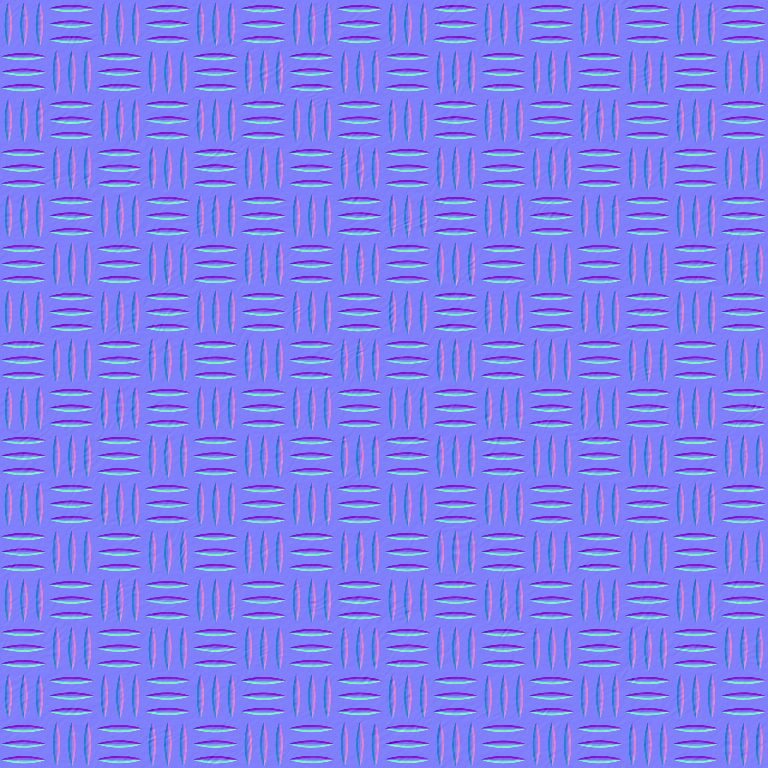
Reproduce this texture map procedurally as a three.js fragment shader.

```glsl
// Normal map of a tread plate: raised lens bars in threes, alternately upright and level.
varying vec2 vUv;

float hash(vec2 p) {
  vec3 q = fract(p.xyx * vec3(0.1031, 0.1030, 0.0973));
  q += dot(q, q.yzx + 33.33);
  return fract((q.x + q.y) * q.z);
}

// Value noise whose lattice wraps after the given period.
float wrapNoise(vec2 p, vec2 period) {
  vec2 i = floor(p);
  vec2 f = fract(p);
  f = f * f * (3.0 - 2.0 * f);
  vec2 a = mod(i, period);
  vec2 b = mod(i + 1.0, period);
  return mix(mix(hash(a), hash(vec2(b.x, a.y)), f.x),
             mix(hash(vec2(a.x, b.y)), hash(b), f.x), f.y);
}

// Height of the worn surface: fine curling wrinkles, denser in patches, over grain.
float wearHeight(vec2 uv) {
  float warp = wrapNoise(uv * 36.0, vec2(36.0));
  vec2 slant = vec2(64.0 * (uv.x + uv.y), 176.0 * (uv.x - uv.y));
  float wrinkle = wrapNoise(slant + vec2(0.0, 5.0 * warp), vec2(64.0, 176.0));
  float patches = smoothstep(0.35, 0.9, wrapNoise(uv * 23.0 + 0.4, vec2(23.0)));
  float grain = wrapNoise(uv * 280.0, vec2(280.0));
  return wrinkle * (0.3 + 0.4 * patches) + 0.3 * grain;
}

// Tilt across and along one bar, with its coverage in z.
vec3 barTilt(vec2 p, vec2 sideTilt, float ridge) {
  float t = p.y / 0.46;
  float halfWidth = 0.066 * (1.0 - t * t) + 0.012 * (1.0 - pow(abs(t), 16.0));
  float inset = halfWidth - abs(p.x);
  float cover = smoothstep(-0.007, 0.007, inset);
  // Steep rim of even width around a nearly level crown.
  float steep = 1.0 - 0.72 * smoothstep(0.032, 0.048, inset);
  float across = mix(sideTilt.x, sideTilt.y, smoothstep(-0.014, 0.014, p.x - ridge));
  return vec3(across * steep, 0.2 * t * t * t, 1.0) * cover;
}

void main() {
  // Sixteen cells each way, in a checkerboard of two directions.
  vec2 grid = vUv * 16.0;
  vec2 cell = mod(floor(grid), 16.0);
  vec2 local = fract(grid);
  bool upright = mod(cell.x + cell.y, 2.0) > 0.5;
  vec2 p = upright ? local : local.yx;
  vec2 sideTilt = upright ? vec2(-0.72, 0.8) : vec2(-0.86, 0.8);

  // Three bars per cell, each slightly shifted.
  vec3 bars = vec3(0.0);
  for (int k = 0; k < 3; k++) {
    float n = float(k);
    float shift = hash(cell + vec2(17.0 * n, 41.0)) - 0.5;
    vec2 center = vec2(0.175 + 0.323 * n + 0.006 * shift, 0.49);
    bars += barTilt(p - center, sideTilt, upright ? 0.004 : -0.003);
  }
  vec2 tilt = upright ? bars.xy : bars.yx;
  tilt.y = -tilt.y;

  // Wear tilts the surface, more strongly on the bars.
  float e = 0.001;
  float h = wearHeight(vUv);
  vec2 slope = vec2(h - wearHeight(vUv + vec2(e, 0.0)),
                    wearHeight(vUv + vec2(0.0, e)) - h);
  tilt += slope * (0.36 + 0.6 * bars.z);

  // Green grows downward; blue falls as the surface tilts.
  vec3 normal = vec3(tilt, 0.98 - 0.47 * length(tilt));
  gl_FragColor = vec4(clamp(0.5 + 0.5 * normal, 0.0, 1.0), 1.0);
}
```
